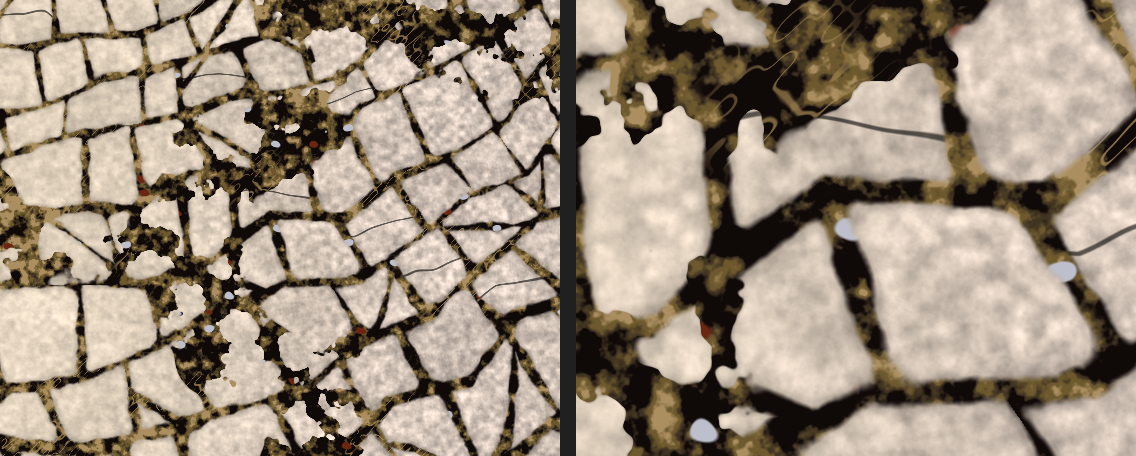
Left: the whole. Right: its middle third, enlarged.
This texture is drawn by a Shadertoy shader. Its source:

```glsl
// Irregular pale granite paving with dark, mossy joints and scattered debris.
// Rows of stones lie on a bent grid that turns towards diamonds on the right;
// jittered row and column joints give each stone its distance to the edge.

float hash(vec2 p) {
    return fract(sin(dot(p, vec2(127.1, 311.7))) * 43758.55);
}

float noise(vec2 p) {
    vec2 i = floor(p), f = fract(p);
    f = f * f * (3.0 - 2.0 * f);
    return mix(mix(hash(i), hash(i + vec2(1, 0)), f.x),
               mix(hash(i + vec2(0, 1)), hash(i + vec2(1, 1)), f.x), f.y);
}

float fbm(vec2 p) {
    float sum = 0.0, amp = 0.533;
    for (int i = 0; i < 4; i++) {
        sum += amp * noise(p);
        p = mat2(1.6, 1.2, -1.2, 1.6) * p + 7.3;
        amp *= 0.5;
    }
    return sum;
}

// Height of the kinked joint below a row
float rowJoint(float x, float row) {
    x += 7.0 * hash(vec2(row, 3.7));
    float i = floor(x);
    float bend = mix(hash(vec2(i, row)), hash(vec2(i + 1.0, row)), x - i) - 0.5;
    return row + 0.55 * bend;
}

// Position of the slanted joint left of a stone, v runs up the row
float sideJoint(float col, float row, float v) {
    float shift = hash(vec2(col + 31.0, row)) - 0.5;
    float slant = hash(vec2(col, row + 57.0)) - 0.5;
    return col + 0.4 * shift + 0.5 * slant * (v - 0.5);
}

// Distance inside the stone in cell units; negative in the joints
float stoneDistance(vec2 q, out vec2 id, out vec2 local) {
    float row = floor(q.y);
    if (q.y < rowJoint(q.x, row)) row -= 1.0;
    else if (q.y > rowJoint(q.x, row + 1.0)) row += 1.0;
    float low = rowJoint(q.x, row), high = rowJoint(q.x, row + 1.0);
    float v = (q.y - low) / (high - low);

    float x = q.x + 5.0 * hash(vec2(row, 9.3));
    float col = floor(x);
    if (x < sideJoint(col, row, v)) col -= 1.0;
    else if (x > sideJoint(col + 1.0, row, v)) col += 1.0;
    float left = sideJoint(col, row, v), right = sideJoint(col + 1.0, row, v);
    id = vec2(col, row);
    local = vec2((x - left) / (right - left), v) - 0.5;

    // Uneven insets make the joints wedge shaped
    vec4 sides = vec4(x - left, right - x, 0.93 * (q.y - low), 0.93 * (high - q.y));
    vec4 wedge = vec4(hash(id + 11.0), hash(id + 12.0), hash(id + 13.0), hash(id + 14.0)) - 0.5;
    sides -= 0.052 + 0.03 * wedge.wzyx + 0.18 * wedge * local.yyxx;
    float sharpness = mix(16.0, 50.0, hash(id + 15.0));
    float d = -log(dot(exp(-sharpness * sides), vec4(1))) / sharpness;

    // Some stones are split across a corner
    float pick = hash(id + 16.0);
    float across = local.x * sign(hash(id + 17.0) - 0.5) + local.y * sign(hash(id + 18.0) - 0.5);
    if (pick < 0.22) d = min(d, 0.7 * abs(across - mix(0.0, 0.6, pick / 0.22)) - 0.04);
    return d;
}

vec3 soilColor(vec2 p, float right) {
    float t = (fbm(p * 55.0) - 0.5) * 2.3 + mix(0.56, 0.41, right);
    t += 0.5 * (noise(p * 9.0 + 40.0) - 0.5);
    vec3 soil = mix(vec3(0.06, 0.035, 0.03), vec3(0.25, 0.20, 0.13), smoothstep(0.32, 0.52, t));
    soil = mix(soil, vec3(0.43, 0.35, 0.18), smoothstep(0.5, 0.72, t));
    soil = mix(soil, vec3(0.67, 0.56, 0.38), smoothstep(0.78, 1.0, t));

    // Dry straw
    float strand = abs(noise(vec2(p.x + p.y, p.y - p.x) * vec2(28, 85)) - 0.5);
    float tuft = smoothstep(0.5, 0.7, noise(p * 7.0 + 20.0));
    soil = mix(soil, vec3(0.68, 0.56, 0.34), 0.75 * tuft * smoothstep(0.08, 0.02, strand));

    // Pebbles and rusty leaf scraps
    vec2 cell = floor(p * 27.0);
    vec2 offset = fract(p * 27.0) - 0.35 - 0.3 * vec2(hash(cell + 2.0), hash(cell + 5.0));
    float bit = length(offset * vec2(1.0, 1.4)) + 0.25 * (noise(p * 70.0) - 0.5);
    vec3 bitColor = hash(cell + 8.0) < 0.5 ? vec3(0.74, 0.75, 0.80) : vec3(0.42, 0.15, 0.07);
    return mix(soil, bitColor, step(0.92, hash(cell)) * smoothstep(0.32, 0.22, bit));
}

void mainImage(out vec4 fragColor, in vec2 fragCoord) {
    vec2 p = fragCoord / iResolution.y;
    float right = smoothstep(0.15, 1.0, p.x);

    // Conformal bend: the grid rotates with x without shearing
    vec2 z = 0.45 * (p + vec2(0.25, -0.5));
    vec2 q = 6.8 / 0.45 * exp(z.y) * vec2(sin(z.x), cos(z.x));
    vec2 id, local;
    float d = stoneDistance(q, id, local);

    // Chipped edges, and dirt that spreads over the stones in patches
    d += 0.09 * (fbm(p * 32.0) - 0.5) + 0.05 * (noise(p * 8.0) - 0.5);
    float dirt = smoothstep(0.58, 0.82, noise(p * 4.5 + 13.0));
    d -= 0.5 * dirt * smoothstep(0.46, 0.62, fbm(p * 17.0 + 5.0));

    // Granite: warm and smooth on the left, greyer and rougher on the right
    vec3 stone = mix(vec3(0.88, 0.82, 0.74), vec3(0.82, 0.76, 0.715), right);
    stone *= 1.0 + mix(0.28, 0.62, right) * (fbm(p * 75.0) - 0.5);
    stone *= 1.0 + 0.16 * (fbm(p * 13.0 + 9.0) - 0.5) + 0.08 * (hash(id + 21.0) - 0.5);
    stone *= mix(0.86, 1.0, smoothstep(0.0, 0.07, d));

    // Hairline cracks in a few stones
    float crack = abs(local.y + 0.35 * local.x + 0.12 * (noise(p * 22.0) - 0.5));
    stone *= 1.0 - 0.6 * step(0.93, hash(id + 22.0)) * smoothstep(0.022, 0.006, crack);

    vec3 color = mix(soilColor(p, right), stone, smoothstep(-0.02, 0.02, d));
    fragColor = vec4(color, 1.0);
}
```
